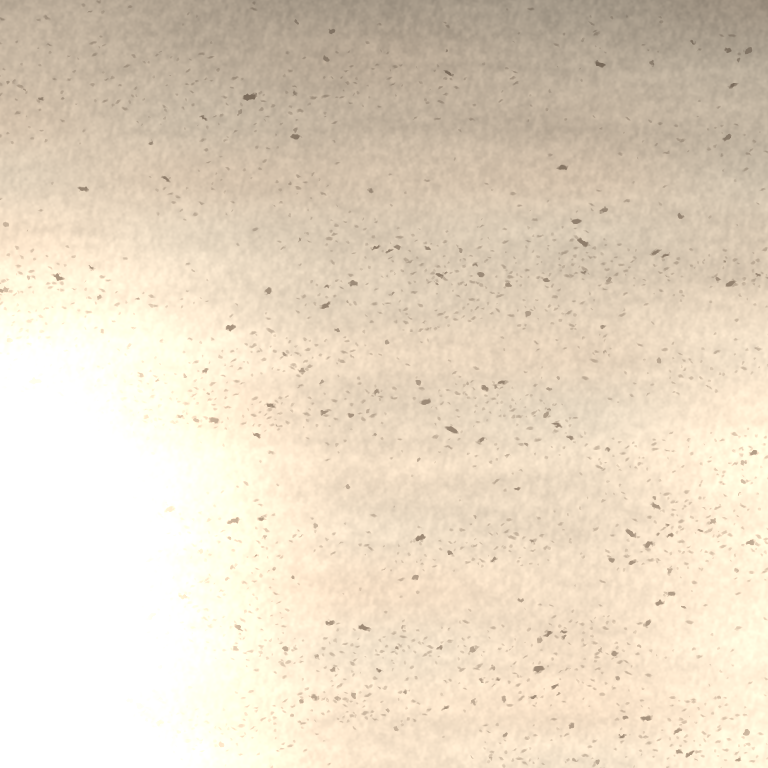
Give the GLSL for this texture, as a WebGL 2 fragment shader.

```glsl
#version 300 es
precision highp float;
// Pale travertine slab: soft horizontal bedding, fine grain, scattered pits, glare from the lower left.

#define STONE vec3(0.88, 0.81, 0.72)
#define PIT_TINT vec3(0.50, 0.43, 0.36)
#define TOP_SHADE 0.35
#define LEFT_GLARE 0.44
#define RIGHT_GLARE 0.13
#define BAND_CONTRAST 0.13
#define GRAIN_CONTRAST 0.14
#define GRAIN_SCALE vec2(185.0, 125.0)
#define FINE_PITS 115.0
#define LARGE_PITS 52.0

uniform vec2 u_resolution;
out vec4 fragColor;

float hash(vec2 p) {
    vec3 q = fract(vec3(p.xyx) * 0.1031);
    q += dot(q, q.yzx + 33.33);
    return fract((q.x + q.y) * q.z);
}

vec2 hash2(vec2 p) {
    return vec2(hash(p + 17.3), hash(p + 71.9));
}

float noise(vec2 p) {
    vec2 i = floor(p), f = fract(p);
    f = f * f * (3.0 - 2.0 * f);
    return mix(mix(hash(i), hash(i + vec2(1, 0)), f.x),
               mix(hash(i + vec2(0, 1)), hash(i + vec2(1, 1)), f.x), f.y);
}

// Brightness of the lighting, above 1 where the stone burns out
float lighting(vec2 p) {
    float light = 1.085 - TOP_SHADE * p.y * p.y * p.y;
    float leftAmount = 0.09 + LEFT_GLARE * (1.0 - smoothstep(0.35, 0.78, p.y));
    light += leftAmount * (1.0 - smoothstep(0.0, 0.53 - 0.08 * p.y, p.x));
    light += RIGHT_GLARE * smoothstep(0.74, 1.02, p.x) * (1.0 - smoothstep(0.42, 0.7, p.y));
    return light;
}

// Stretched layers of sediment, centred on zero
float bedding(vec2 p) {
    float y = p.y + 0.006 * sin(p.x * 7.0 + p.y * 9.0) + 0.003 * sin(p.x * 17.0 - p.y * 21.0);
    float wide = noise(vec2(p.x * 2.2, y * 15.0) + 3.7);
    float medium = noise(vec2(p.x * 4.0, y * 37.0) + 11.2);
    float thin = noise(vec2(p.x * 9.0, y * 95.0) + 29.4);
    return 0.45 * wide + 0.35 * medium + 0.2 * thin - 0.5;
}

// Chance of pits, gathered along some layers
float pitDensity(vec2 p) {
    float layer = noise(vec2(p.x * 3.2, p.y * 17.0) + 41.0);
    float cluster = noise(p * vec2(9.0, 26.0) + 8.0);
    float middle = 0.35 + 0.65 * (1.0 - smoothstep(0.6, 0.85, p.y));
    return smoothstep(0.36, 0.85, 0.6 * layer + 0.4 * cluster) * middle;
}

// Jittered cells holding ragged, flattened holes
float pits(vec2 p, float cells, float chance, float size, float blur) {
    vec2 q = p * cells;
    vec2 home = floor(q);
    vec2 ragged = vec2(noise(p * 320.0), noise(p * 320.0 + 53.0)) - 0.5;
    float cover = 0.0;
    for (int y = -1; y <= 1; y++) {
        for (int x = -1; x <= 1; x++) {
            vec2 cell = home + vec2(x, y);
            vec2 center = cell + hash2(cell + cells);
            float present = step(hash(cell + 5.1), chance * (0.06 + pitDensity(center / cells)));
            float pick = hash(cell + 93.7);
            vec2 d = (q - center) / cells + ragged * size * 0.9;
            d.y += d.x * (hash(cell + 37.0) - 0.5);
            d.x /= mix(0.9, 2.3, pick * pick);
            float radius = size * mix(0.45, 1.0, hash(cell + 61.0));
            float hole = 1.0 - smoothstep(radius - blur, radius + blur, length(d));
            cover = max(cover, hole * present * mix(0.5, 1.0, pick));
        }
    }
    return cover;
}

void main() {
    vec2 p = gl_FragCoord.xy / u_resolution;
    float pixel = 1.0 / min(u_resolution.x, u_resolution.y);
    float blur = max(0.0011, 0.6 * pixel);
    float light = lighting(p);

    // Grain: slightly upright flecks over softer mottling
    mat2 turn = mat2(0.97, 0.24, -0.24, 0.97);
    float grain = 0.5 * noise(GRAIN_SCALE * (turn * p)) + 0.3 * noise(turn * p * 290.0 + 19.0)
                + 0.2 * noise(p * vec2(70.0, 90.0) + 67.0) - 0.5;
    float tone = light + BAND_CONTRAST * bedding(p) + GRAIN_CONTRAST * grain;

    // Faint rosy and ochre drift
    float drift = noise(p * vec2(4.0, 13.0) + 83.0) - 0.5;
    vec3 color = STONE * tone * (1.0 + drift * vec3(0.012, -0.016, -0.03));

    // Pits fade in the glare
    float visible = 1.0 - 0.85 * smoothstep(1.15, 1.5, light);
    float fine = pits(p, FINE_PITS, 0.55, 0.0021, blur) * 0.42;
    float large = pits(p, LARGE_PITS, 0.24, 0.0038, blur) * 0.85;
    color = mix(color, PIT_TINT * light, max(fine, large) * visible);

    fragColor = vec4(clamp(color, 0.0, 1.0), 1.0);
}
```
